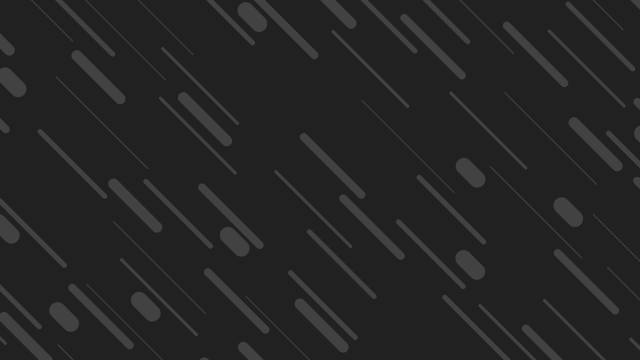
A Shadertoy shader for this pattern:

```glsl
// Scattered grey capsules on charcoal, all slanting down to the right.
// The plane is turned 45 degrees and cut into shifted lanes of long cells;
// each cell holds at most one capsule, from hairline to short and stubby.

// Sineless hash: three random values per cell
vec3 hash32(vec2 p) {
    vec3 q = fract(p.xyx * vec3(0.1031, 0.1030, 0.0973));
    q += dot(q, q.yxz + 33.33);
    return fract((q.xxy + q.yzz) * q.zyx);
}

// Distance to a capsule lying along the x axis
float capsule(vec2 p, float halfLength, float radius) {
    p.x -= clamp(p.x, -halfLength, halfLength);
    return length(p) - radius;
}

void mainImage(out vec4 fragColor, in vec2 fragCoord) {
    vec2 uv = fragCoord / iResolution.y;
    float pixel = 1.0 / iResolution.y;

    // x runs along the strokes, y across them
    vec2 p = vec2(uv.x - uv.y, uv.x + uv.y) * 0.70711;

    // Slide every lane by its own amount, then split it into cells
    vec2 cell = vec2(0.417, 0.06);
    float lane = floor(p.y / cell.y);
    p.x += cell.x * hash32(vec2(lane, 71.0)).x;
    vec2 id = vec2(floor(p.x / cell.x), lane);
    vec2 local = p - (id + 0.5) * cell;
    vec3 rnd = hash32(id + 17.0);

    // Six stroke kinds in even shares: the thicker, the shorter
    float pick = fract(dot(id, vec2(0.755, 0.618)) + 0.3 * rnd.z);
    int kind = min(int(pick * 6.0), 5);
    float radius = float[6](0.0015, 0.0043, 0.007, 0.011, 0.015, 0.0228)[kind];
    float halfLength = float[6](0.18, 0.147, 0.127, 0.113, 0.085, 0.026)[kind];

    // Jitter within the free room of the cell
    vec2 room = 0.5 * cell - vec2(halfLength + radius, radius) - 0.003;
    float d = capsule(local - room * (2.0 * rnd.xy - 1.0), halfLength, radius);

    // Leave some cells empty and smooth the edge over one pixel
    float filled = step(0.2, hash32(id + 139.0).y);
    float ink = filled * clamp(0.5 - d / pixel, 0.0, 1.0);

    vec3 charcoal = vec3(0.13);
    vec3 grey = vec3(0.26);
    fragColor = vec4(mix(charcoal, grey, ink), 1.0);
}
```
